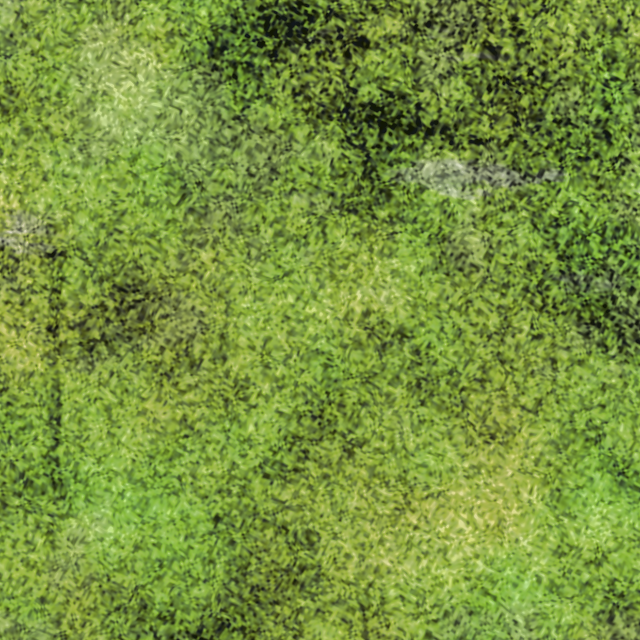
A WebGL 2 fragment shader for this texture:

```glsl
#version 300 es
precision highp float;

#define GRAIN_SCALE 205.0
#define GRAIN_GAIN 1.4
#define PATCH_SCALE 5.5
#define PATCH_GAIN 0.95
#define HOLLOW_DEPTH 1.7
#define CREASE_DEPTH 1.5
#define STONE_AMOUNT 0.75
#define TONE_BIAS 0.27

uniform vec2 u_resolution;
out vec4 fragColor;

// Integer lattice hash, 0..1
float hash(vec2 cell) {
    uvec2 q = uvec2(ivec2(cell)) * uvec2(1597u, 3571u);
    uint h = (q.x ^ (q.y << 7)) * 74773u + q.y;
    h = (h ^ (h >> 15)) * 40503u;
    h = (h ^ (h >> 13)) * 69069u;
    h ^= h >> 16;
    return float(h & 65535u) / 65535.0;
}

// Smooth value noise, -1..1
float noise(vec2 p) {
    vec2 cell = floor(p);
    vec2 f = fract(p);
    f = f * f * (3.0 - 2.0 * f);
    float low = mix(hash(cell), hash(cell + vec2(1, 0)), f.x);
    float high = mix(hash(cell + vec2(0, 1)), hash(cell + vec2(1, 1)), f.x);
    return mix(low, high, f.y) * 2.0 - 1.0;
}

vec2 rotate(vec2 p, float angle) {
    float c = cos(angle), s = sin(angle);
    return vec2(c * p.x - s * p.y, s * p.x + c * p.y);
}

float fbm(vec2 p) {
    float sum = 0.0, weight = 1.0;
    for (int i = 0; i < 5; i++) {
        sum += weight * noise(p);
        p = rotate(p, 0.65) * 2.03 + 17.3;
        weight *= 0.6;
    }
    return sum;
}

float ramp(float a, float b, float x) {
    return clamp((x - a) / (b - a), 0.0, 1.0);
}

float blob(vec2 p, vec2 centre, vec2 radius) {
    vec2 d = (p - centre) / radius;
    return exp(-dot(d, d));
}

// Moss colours from deep shade to lit tips
vec3 mossColor(float tone) {
    vec3 c = vec3(0.07, 0.09, 0.06);
    c = mix(c, vec3(0.22, 0.25, 0.13), ramp(-2.8, -1.8, tone));
    c = mix(c, vec3(0.35, 0.43, 0.19), ramp(-1.8, -1.0, tone));
    c = mix(c, vec3(0.45, 0.56, 0.23), ramp(-1.0, -0.25, tone));
    c = mix(c, vec3(0.57, 0.70, 0.27), ramp(-0.25, 0.6, tone));
    c = mix(c, vec3(0.65, 0.74, 0.38), ramp(0.6, 1.5, tone));
    return mix(c, vec3(0.82, 0.88, 0.58), ramp(1.5, 2.6, tone));
}

void main() {
    vec2 uv = gl_FragCoord.xy / u_resolution;

    // Fine leaf grain with a coarser clumping layer
    vec2 warped = uv + 0.004 * vec2(noise(uv * 40.0), noise(uv * 40.0 + 71.0));
    float grain = noise(rotate(warped, 0.5) * GRAIN_SCALE)
                + 0.65 * noise(rotate(warped, 1.2) * GRAIN_SCALE * 0.53 + 31.0);

    // Broad cushions and slanted streaks
    float cushions = fbm(uv * PATCH_SCALE + 9.0);
    float streaks = fbm(rotate(uv, 0.22) * vec2(4.5, 13.0) + 43.0);

    // Thin growth at the upper right and around the left edge
    float thin = smoothstep(0.75, 1.35, 0.6 * uv.x + uv.y);
    float ledge = blob(uv, vec2(0.0, 0.6), vec2(0.1, 0.11));
    float bare = clamp(thin + ledge, 0.0, 1.0);
    float hollow = bare * (0.25 + smoothstep(-0.1, 1.0, streaks))
                 + 0.3 * smoothstep(0.3, 1.1, streaks);

    // Upright crease, crisp on its right side
    float across = uv.x + 0.006 * noise(vec2(uv.y * 14.0, 3.0));
    float crease = smoothstep(0.058, 0.084, across)
                 * (1.0 - smoothstep(0.089, 0.098, across))
                 * smoothstep(0.18, 0.3, uv.y) * (1.0 - smoothstep(0.58, 0.7, uv.y))
                 * (0.75 + 0.4 * noise(vec2(uv.y * 9.0, 8.0)));

    float tone = TONE_BIAS + PATCH_GAIN * cushions
               + GRAIN_GAIN * (1.0 + 0.25 * bare) * grain
               - HOLLOW_DEPTH * hollow * 0.7 - CREASE_DEPTH * crease;
    vec3 color = mossColor(tone);

    // Drift between cool green and olive, with faint grain tint
    float hue = 0.5 + 0.5 * fbm(uv * 4.0 + 87.0);
    color *= mix(vec3(0.91, 1.03, 0.92), vec3(1.07, 0.98, 0.96), clamp(hue, 0.0, 1.0));
    color.b += 0.06 * noise(rotate(uv, 0.9) * GRAIN_SCALE * 0.8 + 11.0);

    // Bare grey stone and pale dry tufts
    float veins = fbm(rotate(uv, 0.12) * vec2(5.0, 15.0) + 5.0);
    float stone = bare * smoothstep(0.45, 1.0, veins) * STONE_AMOUNT;
    float light = dot(color, vec3(0.3, 0.59, 0.11));
    color = mix(color, light * vec3(1.0, 0.99, 1.02) + 0.04, stone);
    float dry = smoothstep(0.4, 1.1, fbm(uv * 7.0 + 61.0));
    color = mix(color, light * vec3(0.97, 1.04, 0.73), 0.45 * dry);

    fragColor = vec4(clamp(color, 0.0, 1.0), 1.0);
}
```
